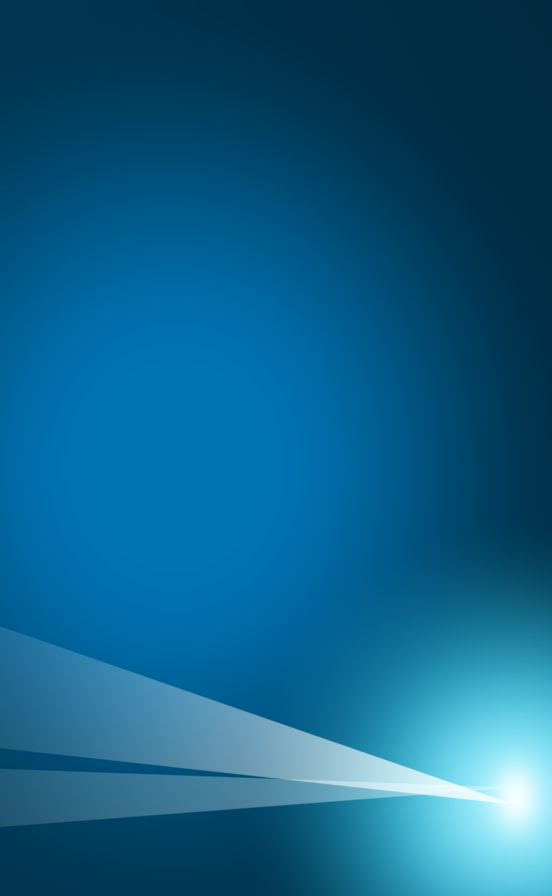
Give the GLSL for this background, as a Shadertoy shader.

```glsl
// A deep blue backdrop with a soft oval light, a cyan glow low on the right,
// and two pale beams fanning left from it. The lights are radial falloffs;
// each beam is a wedge between two straight edges that meet at an apex.

// Coverage of a wedge running from the left border to its apex.
float wedge(vec2 uv, vec2 apex, float topLeft, float bottomLeft) {
    float along = uv.x / apex.x;
    float top = mix(topLeft, apex.y, along);
    float bottom = mix(bottomLeft, apex.y, along);
    float soft = 1.0 / iResolution.y;
    return smoothstep(-soft, soft, top - uv.y)
         * smoothstep(-soft, soft, uv.y - bottom)
         * (1.0 - smoothstep(0.98, 1.0, along));
}

// Oval light over dark blue, dimmest at the upper right.
vec3 backdrop(vec2 uv, float aspect) {
    vec2 offset = (uv - vec2(0.318, 0.479)) * vec2(aspect, 1.0);
    float falloff = smoothstep(0.2, 1.0, length(offset / vec2(0.46, 0.52)));
    vec3 dark = mix(vec3(0.0, 0.21, 0.32), vec3(0.0, 0.165, 0.245), uv.x * uv.y);
    return mix(vec3(0.0, 0.45, 0.70), dark, falloff);
}

void mainImage(out vec4 fragColor, in vec2 fragCoord) {
    vec2 uv = fragCoord / iResolution.xy;
    float aspect = iResolution.x / iResolution.y;
    vec3 color = backdrop(uv, aspect);

    // Wide cyan halo with a paler centre
    vec2 fromGlow = (uv - vec2(0.935, 0.110)) * vec2(aspect, 1.0);
    float radius = length(fromGlow);
    float halo = 1.0 - smoothstep(0.04, 0.32, radius);
    color = mix(color, vec3(0.16, 0.73, 0.86), halo);
    color = mix(color, vec3(0.66, 0.94, 0.99), exp(-pow(radius / 0.105, 2.0)));

    // Beams grow more opaque toward the light
    float along = clamp(uv.x / 0.932, 0.0, 1.0);
    float lowerBeam = wedge(uv, vec2(0.932, 0.121), 0.142, 0.077);
    float upperBeam = wedge(uv, vec2(0.932, 0.102), 0.301, 0.165);
    color = mix(color, vec3(0.88, 0.97, 1.0), lowerBeam * mix(0.14, 0.55, along));
    color = mix(color, vec3(0.96, 0.99, 1.0), upperBeam * mix(0.12, 0.95, pow(along, 1.3)));

    // White core, slightly taller than wide
    float core = exp(-dot(fromGlow / vec2(0.026, 0.035), fromGlow / vec2(0.026, 0.035)));
    color = mix(color, vec3(0.97, 1.0, 1.0), 0.95 * core);

    fragColor = vec4(color, 1.0);
}
```
